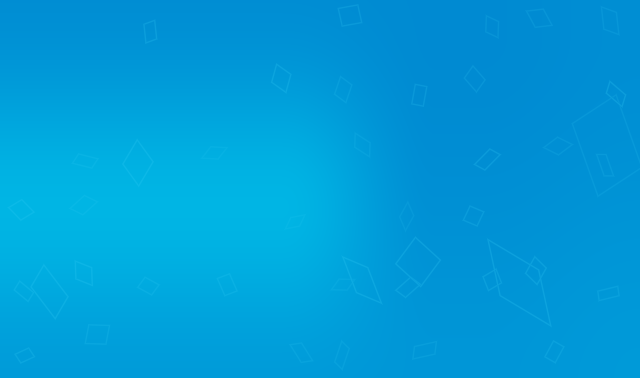
Give the GLSL for this background, as a WebGL 2 fragment shader.

```glsl
#version 300 es
precision highp float;
// Blue backdrop with a soft cyan glow on the left and faint drifting parallelogram outlines.

uniform vec2 u_resolution;
out vec4 fragColor;

vec2 hash2(vec2 p) {
    vec3 q = fract(p.xyx * vec3(0.1031, 0.1030, 0.0973));
    q += dot(q, q.yzx + 33.33);
    return fract((q.xx + q.yz) * q.zy);
}

float cross2(vec2 a, vec2 b) {
    return a.x * b.y - a.y * b.x;
}

// Thin outline of a parallelogram with half edges a and b, centred on the origin
float outline(vec2 p, vec2 a, vec2 b) {
    float area = cross2(a, b);
    vec2 st = abs(vec2(cross2(p, b), cross2(a, p)) / area) - 1.0;
    vec2 edge = st * abs(area) / vec2(length(b), length(a));
    float d = abs(max(edge.x, edge.y));
    float pixel = 1.0 / u_resolution.y;
    return 1.0 - smoothstep(0.0, 0.001 + pixel, d);
}

// One small tilted parallelogram in some of the grid cells
float scatteredOutlines(vec2 p) {
    const float cell = 0.17;
    vec2 id = floor(p / cell);
    vec2 place = hash2(id + 7.0);
    vec2 shape = hash2(id + 41.0);
    vec2 chance = hash2(id + 83.0);
    vec2 q = p - (id + 0.5 + (place - 0.5) * 0.4) * cell;
    float turn = 6.2832 * shape.x;
    float skew = turn + mix(0.9, 2.0, shape.y);
    vec2 a = vec2(cos(turn), sin(turn)) * mix(0.018, 0.030, chance.y);
    vec2 b = vec2(cos(skew), sin(skew)) * mix(0.012, 0.026, place.y);
    return outline(q, a, b) * step(chance.x, 0.48) * mix(0.5, 1.0, shape.y);
}

void main() {
    vec2 uv = gl_FragCoord.xy / u_resolution;
    vec2 p = gl_FragCoord.xy / u_resolution.y;

    // Deep blue, a little lighter towards the bottom and the right edge
    float green = mix(0.588, 0.542, smoothstep(0.0, 0.9, uv.y));
    green += 0.015 * smoothstep(0.75, 1.0, uv.x);

    // Wide glow that fades up and down and drops off right of the middle
    float rise = (uv.y - 0.48) / 0.33;
    float glow = exp(-rise * rise) * (1.0 - smoothstep(0.44, 0.68, uv.x));
    green += 0.145 * glow;
    vec3 color = vec3(0.0, green, 0.83 + (green - 0.56) * 0.43);

    // Small scattered outlines, then the larger ones
    float lines = scatteredOutlines(p);
    float large = outline(p - vec2(1.606, 0.615), vec2(0.058, 0.038), vec2(0.034, -0.096)) * 0.6;
    large = max(large, outline(p - vec2(1.374, 0.252), vec2(0.067, -0.040), vec2(0.016, -0.074)));
    large = max(large, outline(p - vec2(1.106, 0.307), vec2(0.033, -0.030), vec2(-0.026, -0.035)));
    large = max(large, outline(p - vec2(0.958, 0.259), vec2(0.033, -0.014), vec2(0.018, -0.047)));
    large = max(large, outline(p - vec2(0.365, 0.569), vec2(0.021, -0.029), vec2(-0.019, -0.032)));
    large = max(large, outline(p - vec2(0.131, 0.228), vec2(0.032, -0.042), vec2(-0.017, -0.029)));
    color = mix(color, vec3(0.20, 0.80, 0.96), 0.24 * max(lines, large));

    fragColor = vec4(color, 1.0);
}
```
